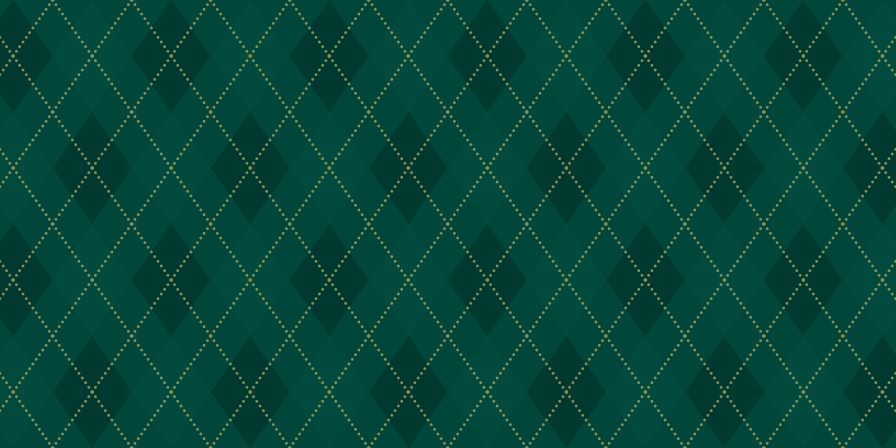
Write a WebGL 2 fragment shader that draws this pattern.

```glsl
#version 300 es
precision highp float;

uniform vec2 u_resolution;
out vec4 fragColor;

// Half of the cell diagonals, in canvas heights
const vec2 CELL = vec2(0.1764, 0.25);

// 1 inside the bands centred on even numbers, 0 in the odd ones
float evenBand(float t, float blur) {
    float fromEven = abs(mod(t + 1.0, 2.0) - 1.0);
    return 1.0 - smoothstep(0.5 - blur, 0.5 + blur, fromEven);
}

// Round stitches along the lines where `across` is a whole number
float stitches(float along, float across, float pixel) {
    float a = (fract(along * 12.0 + 0.5) - 0.5) / 12.0;
    float b = fract(across + 0.5) - 0.5;
    vec2 offset = 0.5 * vec2(a + b, a - b) * CELL;
    // The stitch at each crossing is a little larger
    float nearCrossing = abs(fract(along + 0.5) - 0.5);
    float radius = mix(0.0041, 0.0031, step(0.04, nearCrossing));
    return clamp(0.5 - (length(offset) - radius) / pixel, 0.0, 1.0);
}

void main() {
    float pixel = 1.0 / u_resolution.y;
    vec2 p = gl_FragCoord.xy * pixel;

    // Diagonal lattice: each diamond is a unit square
    vec2 q = (p - vec2(0.2057, 0.125)) / CELL;
    vec2 d = vec2(q.x + q.y, q.x - q.y);
    float blur = 0.75 * pixel * length(1.0 / CELL);

    // Dark, plain and light diamonds
    float bandU = evenBand(d.x, blur);
    float bandV = evenBand(d.y, blur);
    vec3 plainGreen = vec3(0.0, 0.273, 0.226);
    vec3 darkGreen = vec3(0.0, 0.225, 0.188);
    vec3 lightGreen = vec3(0.003, 0.292, 0.24);
    vec3 color = mix(plainGreen, darkGreen, bandU * bandV);
    color = mix(color, lightGreen, (1.0 - bandU) * (1.0 - bandV));

    // Dotted gold lines through the diamond centres
    float thread = max(stitches(d.x, d.y, pixel), stitches(d.y, d.x, pixel));
    color = mix(color, vec3(0.6, 0.59, 0.33), 0.9 * thread);

    fragColor = vec4(color, 1.0);
}
```
